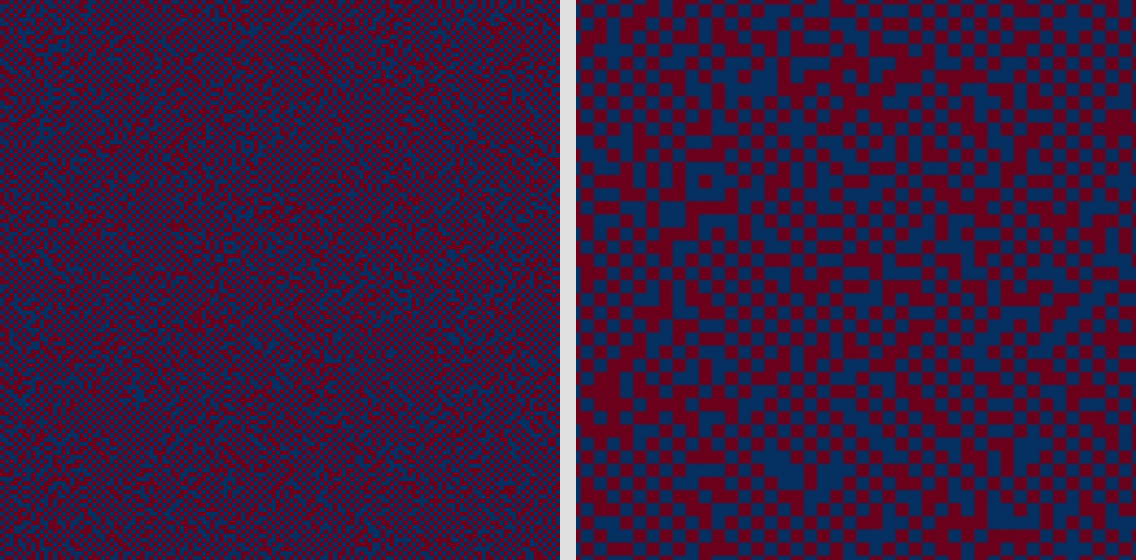
Left, the full canvas; right, a detail of the centre.
Give the GLSL for this texture, as a WebGL 2 fragment shader.

```glsl
#version 300 es
precision highp float;
// Fine red and blue checker weave, broken by irregular diagonal phase shifts.

uniform vec2 u_resolution;
out vec4 fragColor;

// Integer hash of a lattice point, 0 to 1
float hash(vec2 lattice, uint seed) {
    uvec2 v = uvec2(ivec2(lattice) + 4096) * uvec2(1597u, 3671u);
    uint h = (v.x ^ (v.y << 8u) ^ (seed * 7919u)) * 747796405u + 28913u;
    h = ((h >> ((h >> 28u) + 4u)) ^ h) * 277803737u;
    h = (h >> 15u) ^ h;
    h *= 668265u;
    h ^= h >> 13u;
    return float(h & 65535u) / 65535.0;
}

float valueNoise(vec2 p, uint seed) {
    vec2 i = floor(p);
    vec2 f = smoothstep(0.0, 1.0, p - i);
    float low = mix(hash(i, seed), hash(i + vec2(1, 0), seed), f.x);
    float high = mix(hash(i + vec2(0, 1), seed), hash(i + vec2(1, 1), seed), f.x);
    return mix(low, high, f.y);
}

// 1 for a red cell, 0 for a blue one; the checker swaps phase between domains
float redCell(vec2 cell) {
    vec2 diagonal = vec2(cell.x + cell.y, cell.x - cell.y) * 0.7071;
    float field = valueNoise(diagonal / 4.5 + 0.31, 1u)
                + 0.7 * valueNoise(diagonal / 1.9 + 0.17, 2u);
    float phase = step(0.85, field);
    return mod(cell.x + cell.y + phase, 2.0);
}

void main() {
    vec2 uv = gl_FragCoord.xy / min(u_resolution.x, u_resolution.y);
    vec2 grid = uv * 128.0;

    // Blend the four nearest cells across soft borders
    vec2 corner = floor(grid - 0.5);
    float pixel = 128.0 / min(u_resolution.x, u_resolution.y);
    float softness = clamp(0.5 * pixel, 0.2, 0.5);
    vec2 blend = smoothstep(0.5 - softness, 0.5 + softness, grid - 0.5 - corner);
    float bottom = mix(redCell(corner), redCell(corner + vec2(1, 0)), blend.x);
    float top = mix(redCell(corner + vec2(0, 1)), redCell(corner + vec2(1, 1)), blend.x);
    float red = mix(bottom, top, blend.y);

    // Faint grain inside the cells
    float grain = hash(floor(uv * 512.0), 3u) - 0.5;
    red = clamp(red + 0.05 * grain, 0.0, 1.0);

    vec3 color = mix(vec3(0.015, 0.19, 0.385), vec3(0.425, 0.0, 0.105), red);
    fragColor = vec4(color, 1.0);
}
```
